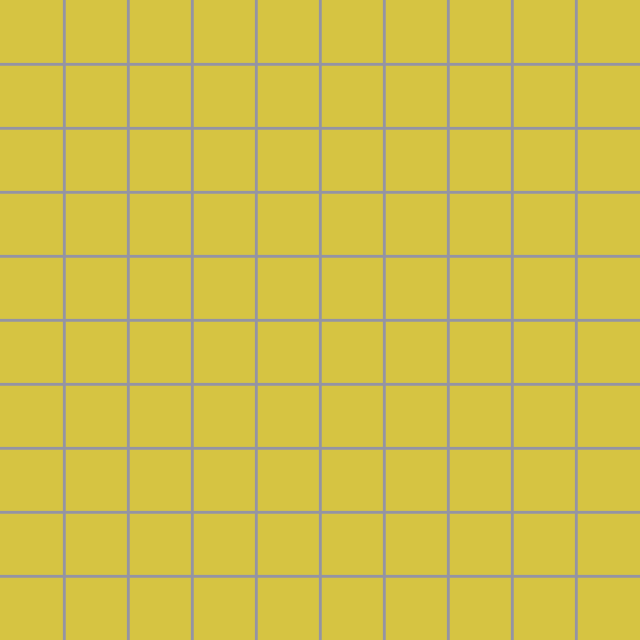
A WebGL 2 fragment shader for this pattern:

```glsl
#version 300 es
precision highp float;
// Flat yellow square tiles, ten across and ten down, parted by thin grey joints.
// Each axis measures the distance to its nearest inner joint; the two joint
// coverages are then merged and used to blend the two colours.

uniform vec2 u_resolution;
out vec4 fragColor;

const float TILE_COUNT = 10.0;
const float JOINT_WIDTH = 0.0045;
const vec2 JOINT_SHIFT = vec2(0.0005, -0.0005);
const vec3 TILE_COLOR = vec3(0.84, 0.77, 0.26);
const vec3 JOINT_COLOR = vec3(0.58, 0.58, 0.64);

// Distance from a coordinate to the nearest joint, leaving out the canvas border
float jointDistance(float coord, float count) {
    float index = clamp(round(coord * count), 1.0, count - 1.0);
    return abs(coord - index / count);
}

// Share of a pixel covered by a line of the given width
float lineCoverage(float dist, float width, float pixel) {
    float halfWidth = 0.5 * width;
    float inner = max(dist - 0.5 * pixel, -halfWidth);
    float outer = min(dist + 0.5 * pixel, halfWidth);
    return clamp((outer - inner) / pixel, 0.0, 1.0);
}

// Coverage of the joints that cross one axis
float jointMask(float coord, float count, float width, float pixel) {
    return lineCoverage(jointDistance(coord, count), width, pixel);
}

void main() {
    vec2 pixel = 1.0 / u_resolution;
    vec2 position = gl_FragCoord.xy * pixel - JOINT_SHIFT;

    float upright = jointMask(position.x, TILE_COUNT, JOINT_WIDTH, pixel.x);
    float level = jointMask(position.y, TILE_COUNT, JOINT_WIDTH, pixel.y);

    // Union of both directions, so crossings are not counted twice
    float joints = 1.0 - (1.0 - upright) * (1.0 - level);
    fragColor = vec4(mix(TILE_COLOR, JOINT_COLOR, joints), 1.0);
}
```
